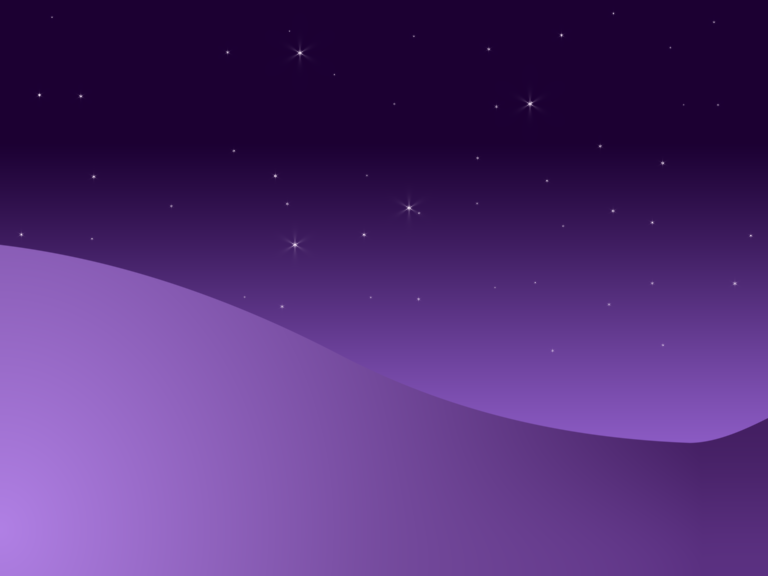
Give the GLSL for this background, as a Shadertoy shader.

```glsl
const vec3 NIGHT = vec3(0.108, 0.0, 0.198);
const vec3 DUSK = vec3(0.545, 0.355, 0.765);
const vec3 HILL_LIGHT = vec3(0.69, 0.50, 0.895);
const vec3 HILL_SHADE = vec3(0.265, 0.12, 0.385);
const vec3 HILL_BOUNCE = vec3(0.09, 0.07, 0.12);
const vec3 STAR_TINT = vec3(1.0, 0.94, 1.0);

vec3 hash3(vec2 cell) {
    vec3 q = fract(cell.xyx * vec3(0.1031, 0.1030, 0.0973));
    q += dot(q, q.yxz + 33.33);
    return fract((q.xxy + q.yzz) * q.zyx);
}

// Cubic through points a and b with the given end slopes
float hermite(float x, vec2 a, float slopeA, vec2 b, float slopeB) {
    float span = b.x - a.x;
    float t = (x - a.x) / span;
    float s = 1.0 - t;
    return s * s * (1.0 + 2.0 * t) * a.y + t * t * (3.0 - 2.0 * t) * b.y
         + span * t * s * (s * slopeA - t * slopeB);
}

float hillHeight(float x) {
    vec2 crest = vec2(0.0, 0.575);
    vec2 bend = vec2(0.590, 0.384);
    vec2 valley = vec2(1.198, 0.231);
    vec2 rise = vec2(1.333, 0.274);
    if (x < bend.x) return hermite(x, crest, -0.12, bend, -0.52);
    if (x < valley.x) return hermite(x, bend, -0.52, valley, -0.04);
    return hermite(x, valley, 0.02, rise, 0.5);
}

vec3 skyColor(float y) {
    float t = clamp((0.75 - y) / 0.52, 0.0, 1.0);
    return mix(NIGHT, DUSK, mix(t, smoothstep(0.0, 1.0, t), 0.2));
}

vec3 hillColor(vec2 p) {
    float reach = length((p - vec2(0.0, 0.08)) * vec2(1.0, 0.88));
    vec3 color = mix(HILL_LIGHT, HILL_SHADE, clamp(reach / 1.22, 0.0, 1.0));
    float bounce = smoothstep(0.6, 1.25, p.x) * smoothstep(0.28, 0.0, p.y);
    return color + HILL_BOUNCE * bounce;
}

// Round core with six thin rays
float star(vec2 d, float core, float rayLength) {
    float r = length(d);
    float angle = atan(d.y, d.x + 1e-6);
    float rays = pow(abs(sin(3.0 * angle)), 6.0) * exp(-r / rayLength);
    return exp(-r * r / (core * core)) + 0.55 * rays;
}

// One jittered star in most cells of a grid
float smallStars(vec2 p, float cellSize) {
    vec2 cell = floor(p / cellSize);
    vec3 rnd = hash3(cell + 7.0);
    vec2 center = (cell + mix(vec2(0.15), vec2(0.85), rnd.xy)) * cellSize;
    float size = fract(rnd.z * 17.0);
    float present = step(rnd.z, 0.75) * step(0.34, center.y);
    float brightness = mix(0.35, 0.85, size);
    return present * brightness
         * star(p - center, mix(0.0014, 0.0025, size), mix(0.0008, 0.0026, size));
}

// Four large stars along a winding path
float brightStars(vec2 p) {
    float light = 0.0;
    for (int i = 0; i < 4; i++) {
        float k = float(i);
        vec2 sway = vec2(sin(2.0707 * k - 0.9825), -sin(1.134 * k - 1.6265));
        vec2 center = vec2(0.7142, 0.7398) + vec2(0.2325, 0.1685) * sway;
        light += star(p - center, 0.0034, 0.0075);
    }
    return light;
}

void mainImage(out vec4 fragColor, in vec2 fragCoord) {
    vec2 p = fragCoord / iResolution.y;
    float pixel = 1.0 / iResolution.y;

    // Sky and stars
    float light = smallStars(p, 0.111) + brightStars(p);
    vec3 color = mix(skyColor(p.y), STAR_TINT, clamp(light, 0.0, 1.0) * 0.9);

    // Foreground hill
    float hillMask = smoothstep(pixel, -pixel, p.y - hillHeight(p.x));
    color = mix(color, hillColor(p), hillMask);

    fragColor = vec4(color, 1.0);
}
```
